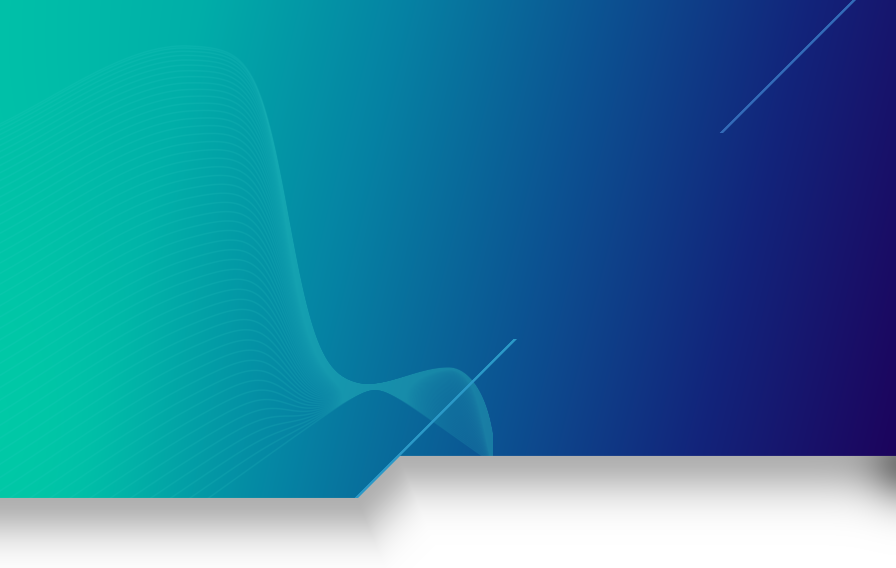
Reproduce this background procedurally as a WebGL 2 fragment shader.

```glsl
#version 300 es
precision highp float;
// Teal to indigo panel with a stepped lower edge, a mesh of wave lines and a soft shadow on white.
uniform vec2 u_resolution;
out vec4 fragColor;

vec3 panelGradient(float t) {
    vec3 stops[6] = vec3[6](
        vec3(0.0, 0.75, 0.66), vec3(0.0, 0.68, 0.66), vec3(0.02, 0.51, 0.64),
        vec3(0.045, 0.32, 0.57), vec3(0.07, 0.14, 0.48), vec3(0.11, 0.01, 0.36));
    vec3 color = stops[0];
    for (int i = 1; i < 6; i++) {
        color = mix(color, stops[i], clamp(t * 5.0 - float(i - 1), 0.0, 1.0));
    }
    return color;
}

// Outer contour: hump, steep fall, then a rounded bulb
float upperWave(float x) {
    float hump = 0.26 - 0.18 * smoothstep(-0.15, 0.33, x);
    float fall = 0.603 / (1.0 + exp(-36.0 * (x - 0.507)));
    float bulb = clamp((x - 0.79) / 0.078, 0.0, 1.0);
    return hump + fall - 0.035 * smoothstep(0.63, 0.79, x)
        + 0.155 * (1.0 - sqrt(1.0 - bulb * bulb));
}

// Inner contour: a soft valley that crosses the outer one
float lowerWave(float x) {
    float side = 0.72 * (x - 0.66);
    return 0.665 + sqrt(side * side + 0.0004);
}

// Coverage of the lines blended between both contours
float waveMesh(vec2 p, float pixel) {
    if (p.x > 0.868) return 0.0;
    vec2 height = vec2(upperWave(p.x), lowerWave(p.x));
    float stepX = 0.001;
    vec2 slope = (height - vec2(upperWave(p.x - stepX), lowerWave(p.x - stepX))) / stepX;
    float coverage = 0.0;
    for (int i = 0; i < 50; i++) {
        float k = pow(float(i) / 49.0, 1.4);
        float bend = mix(slope.x, slope.y, k);
        float d = abs(p.y - mix(height.x, height.y, k)) / sqrt(1.0 + bend * bend);
        coverage += 1.0 - smoothstep(0.0, 0.0008 + pixel, d);
    }
    return min(0.15 * coverage, 0.34);
}

void main() {
    // Units of canvas height, measured down from the top
    vec2 p = vec2(gl_FragCoord.x, u_resolution.y - gl_FragCoord.y) / u_resolution.y;
    float pixel = 1.0 / u_resolution.y;
    float diagonal = (p.x + p.y - 1.504) * 0.7071;
    float panelDist = min(p.y - 0.8025, max(p.y - 0.8765, diagonal));

    // White ground with the panel shadow and a darker right corner
    float shade = 0.31 * exp(-pow(max(panelDist, 0.0) / 0.07, 2.0));
    vec2 corner = (p - vec2(1.6, 0.83)) / 0.065;
    shade += 0.28 * exp(-dot(corner, corner));
    vec3 ground = vec3(1.0 - shade);

    // Panel with a green glow at the left
    vec3 panel = panelGradient((p.x + 0.25 * p.y) / 1.78);
    vec2 glow = (p - vec2(0.0, 0.75)) / vec2(0.25, 0.5);
    panel = mix(panel, vec3(0.0, 0.8, 0.65), 0.85 * exp(-dot(glow, glow)));
    panel = mix(panel, vec3(0.2, 0.8, 0.78), waveMesh(p, pixel));

    vec3 color = mix(panel, ground, smoothstep(-0.5 * pixel, 0.5 * pixel, panelDist));

    // Two strokes along the same diagonal, cut level at their ends
    float stroke = 1.0 - smoothstep(0.0022 - 0.5 * pixel, 0.0022 + 0.5 * pixel, abs(diagonal));
    float lowStroke = step(0.597, p.y) * step(p.y, 0.8765);
    float highStroke = step(p.y, 0.235);
    color = mix(color, vec3(0.17, 0.6, 0.78), stroke * lowStroke);
    color = mix(color, vec3(0.2, 0.42, 0.72), stroke * highStroke);

    fragColor = vec4(color, 1.0);
}
```
